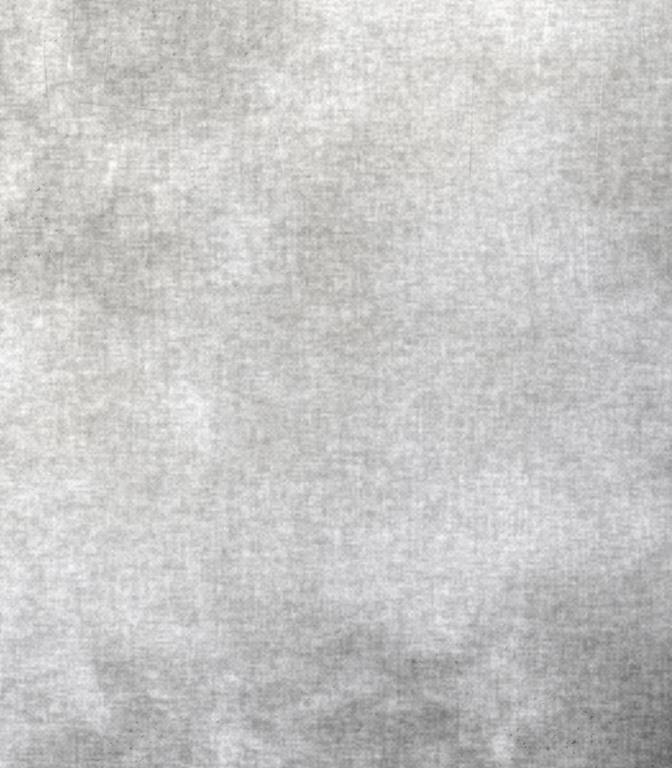
Give the GLSL for this texture, as a WebGL 1 fragment shader.

```glsl
precision highp float;

// Worn pale grey canvas: a soft light falloff with cloudy stains, a fine
// woven grain of stretched noise, then specks, flaked patches and scratches.
// Lengths are in canvas heights.

uniform vec2 u_resolution;

float hash(vec2 p) {
    vec3 q = fract(p.xyx * 0.1031);
    q += dot(q, q.yzx + 33.33);
    return fract((q.x + q.y) * q.z);
}

float noise(vec2 p) {
    vec2 i = floor(p), f = fract(p);
    f = f * f * (3.0 - 2.0 * f);
    return mix(mix(hash(i), hash(i + vec2(1.0, 0.0)), f.x),
               mix(hash(i + vec2(0.0, 1.0)), hash(i + 1.0), f.x), f.y);
}

float fbm(vec2 p) {
    float sum = 0.0, amp = 0.5;
    for (int i = 0; i < 6; i++) {
        sum += amp * noise(p);
        p = mat2(1.6, 1.2, -1.2, 1.6) * p + 17.3;
        amp *= 0.54;
    }
    return sum / 1.06;
}

// Threads in both directions, broken up by uneven wear, centred on zero.
float weave(vec2 p) {
    float across = noise(p * vec2(75.0, 270.0)) - 0.5;
    float along = noise(p * vec2(270.0, 60.0) + 40.0) - 0.5;
    float longThreads = noise(p * vec2(210.0, 9.0) + 90.0)
                      + noise(p * vec2(9.0, 210.0) + 130.0) - 1.0;
    vec2 wobble = vec2(noise(p * 25.0), noise(p * 25.0 + 60.0));
    vec2 knots = sin(p * 830.0 + wobble * 3.0);
    return 0.075 * across + 0.05 * along + 0.03 * longThreads
         + 0.009 * knots.x * knots.y;
}

// Small irregular dots, one per cell at most.
float specks(vec2 p, float cells, float share) {
    p = p * cells + 0.5 * noise(p * cells * 2.5);
    vec2 id = floor(p);
    vec2 centre = 0.3 + 0.4 * vec2(hash(id + 5.0), hash(id + 9.0));
    float radius = 0.10 + 0.2 * hash(id + 21.0);
    float d = length(fract(p) - centre);
    return step(hash(id), share) * (1.0 - smoothstep(radius * 0.4, radius + 0.1, d));
}

float segment(vec2 p, vec2 a, vec2 dir, float len) {
    vec2 q = p - a;
    return length(q - dir * clamp(dot(q, dir), 0.0, len));
}

// Thin scratches, mostly upright in the upper part; every third is dark.
float scratches(vec2 p) {
    float sum = 0.0;
    for (int i = 0; i < 24; i++) {
        float n = float(i);
        vec2 start = vec2(hash(vec2(n, 1.0)) * 0.875, 0.42 + 0.5 * hash(vec2(n, 2.0)));
        float angle = 1.57 + 0.5 * (hash(vec2(n, 3.0)) - 0.5);
        if (mod(n, 5.0) > 3.5) angle -= 1.45;
        float len = 0.03 + 0.14 * hash(vec2(n, 4.0));
        float d = segment(p, start, vec2(cos(angle), sin(angle)), len);
        float line = 1.0 - smoothstep(0.0003, 0.0022, d);
        float tone = mod(n, 3.0) < 0.5 ? -0.07 : 0.055;
        sum += line * tone * (0.3 + 0.7 * hash(vec2(n, 6.0)));
    }
    return sum * smoothstep(0.2, 0.65, noise(p * 45.0));
}

void main() {
    vec2 uv = gl_FragCoord.xy / u_resolution;
    vec2 p = gl_FragCoord.xy / u_resolution.y;

    // Light from the top, dimmer towards the foot, right edge and corners
    float tone = mix(0.735, 0.862, uv.y);
    float foot = 1.0 - smoothstep(0.0, 0.28, uv.y);
    tone -= 0.06 * foot + 0.075 * smoothstep(0.72, 1.05, uv.x);
    tone -= 0.035 * smoothstep(0.55, 0.75, length(uv - 0.5));

    // Broad clouds and finer mottled stains
    vec2 warp = vec2(fbm(p * 5.0 + 3.0), fbm(p * 5.0 + 31.0)) - 0.5;
    float stain = fbm(p * 9.0 + warp * 1.5 + 50.0);
    tone += 0.26 * (fbm(p * 3.2 + warp + 11.0) - 0.5);
    tone += 0.20 * (stain - 0.5);

    // Rougher surface at the upper left and along the foot
    float upperLeft = (1.0 - smoothstep(0.1, 0.75, uv.x)) * smoothstep(0.45, 0.75, uv.y);
    float rough = clamp(upperLeft + foot, 0.0, 1.0);
    float flakes = fbm(p * 20.0 + warp * 4.0 + 70.0);
    tone += rough * 0.24 * (flakes - 0.5);
    tone += foot * 0.06 * (smoothstep(0.53, 0.59, stain) - 0.3);

    // Cloth grain and fine dust
    tone += weave(p) * (1.0 + 0.3 * rough);
    tone += 0.085 * (noise(p * 300.0) - 0.5) + 0.07 * (noise(p * 130.0 + 8.0) - 0.5);

    // Pits, chips and scratches
    float pitting = smoothstep(0.4, 0.65, fbm(p * 7.0 + 120.0));
    tone -= (0.04 + 0.09 * rough) * pitting * specks(p, 125.0, 0.10);
    tone -= 0.09 * rough * specks(p + 2.0, 60.0, 0.04);
    tone += 0.05 * specks(p + 5.0, 110.0, 0.05);
    tone += scratches(p);

    // Warm at the upper left, cooler at the lower right; stains stay warm
    float cool = smoothstep(0.2, 1.1, uv.x * 0.55 + 1.0 - uv.y + 1.2 * (stain - 0.5));
    vec3 tint = mix(vec3(1.008, 1.003, 0.984), vec3(0.997, 0.998, 1.006), cool);
    gl_FragColor = vec4(clamp(tone, 0.0, 0.97) * tint, 1.0);
}
```
